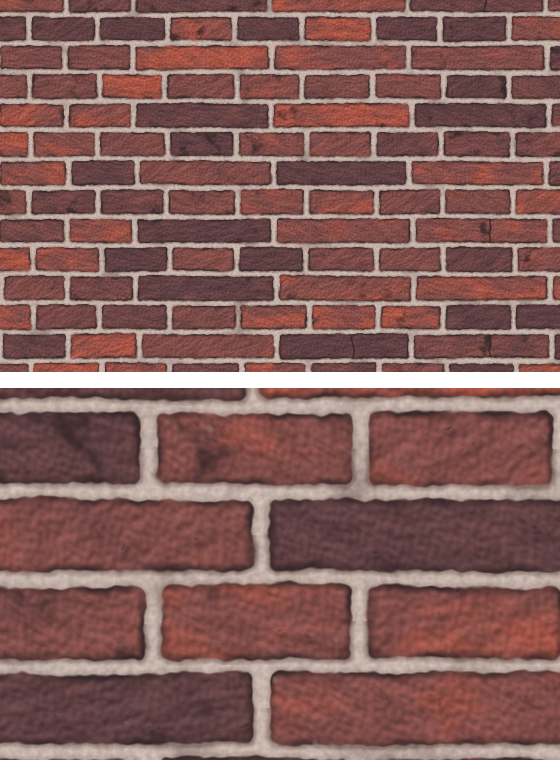
Top: the whole. Bottom: its middle third, enlarged.
A WebGL 1 fragment shader for this texture:

```glsl
precision highp float;
// Weathered red brick wall: courses of headers alternate with courses of stretchers.
uniform vec2 u_resolution;

const float COURSES = 12.9;         // courses over the canvas height
const float HEADER = 2.387;         // header pitch, in course heights
const float FIRST_JOINT = 0.96;     // first upright joint, in course heights
const float JOINT_HALF = 0.095;     // half the upright joint width
const float BRICK_HALF = 0.412;     // half the brick height

const vec3 PLUM = vec3(0.37, 0.25, 0.26);
const vec3 RED = vec3(0.50, 0.30, 0.285);
const vec3 ORANGE = vec3(0.66, 0.33, 0.27);
const vec3 CHAR = vec3(0.19, 0.14, 0.145);
const vec3 MORTAR = vec3(0.78, 0.71, 0.675);
const vec3 GRIME = vec3(0.53, 0.45, 0.42);

float hash(vec2 p) {
  vec3 q = fract(p.xyx * 0.1031);
  q += dot(q, q.yzx + 33.33);
  return fract((q.x + q.y) * q.z);
}

float cornerSlope(vec2 cell, vec2 offset) {
  float angle = 6.2832 * hash(cell);
  return dot(vec2(cos(angle), sin(angle)), offset);
}

// Gradient noise, roughly -1 to 1.
float noise(vec2 p) {
  vec2 i = floor(p), f = fract(p);
  vec2 s = f * f * f * (f * (f * 6.0 - 15.0) + 10.0);
  vec2 e = vec2(1.0, 0.0);
  float low = mix(cornerSlope(i, f), cornerSlope(i + e, f - e), s.x);
  float high = mix(cornerSlope(i + e.yx, f - e.yx), cornerSlope(i + 1.0, f - 1.0), s.x);
  return 1.4 * mix(low, high, s.y);
}

float fbm(vec2 p) {
  float sum = 0.0, gain = 0.55;
  for (int i = 0; i < 4; i++) {
    sum += gain * noise(p);
    p = mat2(1.6, 1.2, -1.2, 1.6) * p + 17.3;
    gain *= 0.52;
  }
  return sum;
}

// Uneven position of upright joint k in a course, in header pitches.
float joint(float k, float row) {
  return k + 0.07 * (hash(vec2(k + 31.0, row + 7.0)) - 0.5);
}

// Left edge, right edge and index of the brick at x; stretchers span two pitches.
vec3 brickSpan(float x, float row, bool stretcherRow) {
  float k = floor(x + 0.5);
  float n = k - 1.0 + step(joint(k, row), x);
  float span = 1.0;
  if (stretcherRow && n > 0.5) {
    n = 2.0 * floor((n - 1.0) * 0.5) + 1.0;
    span = 2.0;
  }
  return vec3(joint(n, row), joint(n + span, row), n);
}

float roundBox(vec2 p, vec2 halfSize, float radius) {
  vec2 q = abs(p) - halfSize + radius;
  return length(max(q, 0.0)) + min(max(q.x, q.y), 0.0) - radius;
}

// Wrinkled clay surface, folded along a slanted direction.
float relief(vec2 p, float angle, vec2 seed) {
  float c = cos(angle), s = sin(angle);
  vec2 folds = mat2(c, s, -s, c) * p * vec2(1.8, 5.0) + seed;
  return fbm(folds) + 0.45 * noise(p * 13.0 + seed);
}

vec3 brickColor(vec2 local, vec2 wall, float edge, vec2 id) {
  float tone = hash(id + 3.7);
  float patchy = fbm(wall * vec2(0.7, 1.3));
  vec3 color = mix(PLUM, RED, smoothstep(0.0, 0.55, tone + 0.35 * patchy));
  color = mix(color, ORANGE, smoothstep(0.6, 1.1, tone + 0.6 * patchy));

  // Folds lit from above, with dark creases and pits
  float angle = 1.3 * (hash(id + 9.1) - 0.5);
  vec2 seed = id * 7.31;
  float height = relief(local, angle, seed);
  float slope = height - relief(local - vec2(0.03, 0.06), angle, seed);
  color *= 1.0 + 0.14 * height - clamp(0.32 * slope, -0.22, 0.28);
  color = mix(color, CHAR, 0.6 * smoothstep(0.45, 0.95, -height));

  // Burnt areas, scorched rims and a few mortar crumbs
  float burn = fbm(wall * 1.4 + 40.0) + 0.35 * (hash(id + 5.3) - 0.5);
  color = mix(color, CHAR, 0.75 * smoothstep(0.32, 0.7, burn));
  float rim = smoothstep(-0.11, 0.0, edge) * (0.6 + 0.8 * noise(wall * 2.3));
  color = mix(color, CHAR, clamp(rim, 0.0, 0.85));
  return mix(color, GRIME, 0.6 * smoothstep(0.72, 0.9, noise(wall * 4.1 + 90.0)));
}

vec3 mortarColor(vec2 wall, float edge, float below) {
  float grit = noise(wall * 12.0) + 0.6 * noise(wall * 23.0);
  float stain = smoothstep(0.05, 0.6, fbm(wall * 0.9 + 70.0));
  float shade = smoothstep(0.08, 0.0, edge) * mix(0.35, 0.8, below);
  vec3 color = mix(MORTAR, GRIME, clamp(shade + 0.6 * stain, 0.0, 1.0));
  return color * (1.0 + 0.08 * grit);
}

void main() {
  vec2 wall = vec2(gl_FragCoord.x, u_resolution.y - gl_FragCoord.y) * COURSES / u_resolution.y;
  float soft = max(0.018, 0.7 * COURSES / u_resolution.y);

  // Locate the brick, with slightly wavy courses
  float y = wall.y + 0.5 + 0.04 * noise(wall * vec2(0.35, 0.6));
  float row = floor(y);
  bool stretcherRow = mod(row, 2.0) < 0.5;
  float x = (wall.x - FIRST_JOINT) / HEADER - 0.006 * row - (stretcherRow ? 0.53 : 0.0);
  vec3 span = brickSpan(x, row, stretcherRow);
  vec2 id = vec2(span.z + 20.0, row);

  // Rough rounded outline, a little tilted and uneven in height
  vec2 local = vec2((x - 0.5 * (span.x + span.y)) * HEADER, y - row - 0.5);
  local.y += 0.018 * local.x * (hash(id) - 0.5);
  vec2 halfSize = vec2(0.5 * (span.y - span.x) * HEADER - JOINT_HALF, BRICK_HALF);
  halfSize.y += 0.03 * (hash(id + 1.9) - 0.5);
  float edge = roundBox(local, halfSize, 0.09);
  edge += 0.03 * noise(wall * 2.6) + 0.022 * noise(wall * 8.0);

  // Fill brick and mortar; some stretchers are cracked across
  vec3 brick = brickColor(local, wall, edge, id);
  float crackX = abs(local.x - 0.3 + 0.08 * noise(wall * 3.0));
  float cracked = step(2.0, halfSize.x) * step(0.8, hash(id + 6.6));
  brick = mix(brick, CHAR, 0.8 * cracked * smoothstep(0.03 + soft, 0.01, crackX));
  vec3 mortar = mortarColor(wall, edge, step(0.0, local.y));
  gl_FragColor = vec4(mix(brick, mortar, smoothstep(-soft, soft, edge)), 1.0);
}
```
